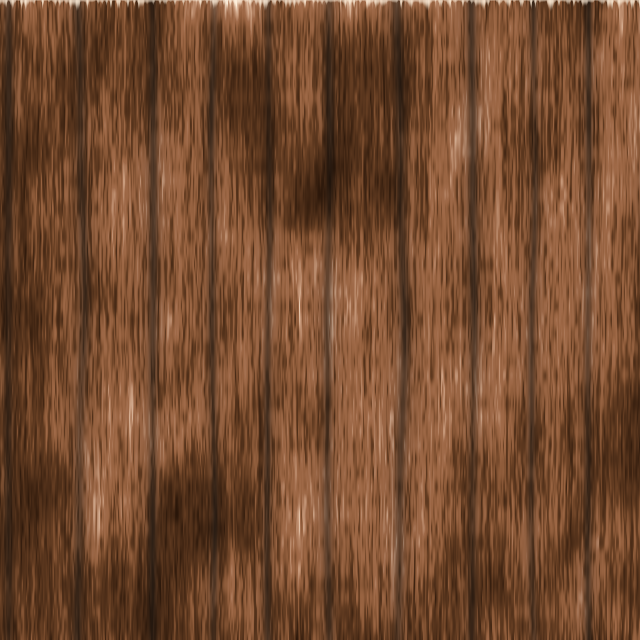
This texture is drawn by a WebGL 1 fragment shader. Its source:

```glsl
precision highp float;

// Ten upright planks of brown wood with soft, wavering dark seams.
// Stretched noise makes the fibres and the stained patches; layered sines
// bend the seams, and a frayed pale band wears the top edge.

uniform vec2 u_resolution;

const float PLANKS = 10.0;
const float FIRST_SEAM = 0.013;
const float SEAM_WIDTH = 0.0058;
const float SEAM_STRENGTH = 0.85;
const float SEAM_SHADE_WIDTH = 0.012;
const float SPACING_WARP = 0.013;
const float SEAM_WAVER = 0.008;

const vec2 LARGE_PATCH = vec2(9.0, 6.0);     // noise cells across and up
const vec2 SMALL_PATCH = vec2(19.0, 11.0);
const vec2 STREAK = vec2(150.0, 6.0);
const vec2 LONG_FIBRE = vec2(400.0, 10.0);
const vec2 SHORT_FIBRE = vec2(460.0, 46.0);
const float BASE_TONE = 0.45;
const float PATCH_CONTRAST = 0.50;
const float GRAIN_CONTRAST = 1.15;

const vec3 DARK_WOOD = vec3(0.20, 0.11, 0.05);
const vec3 MID_WOOD = vec3(0.41, 0.25, 0.14);
const vec3 LIGHT_WOOD = vec3(0.63, 0.42, 0.29);
const vec3 PALE_WOOD = vec3(0.79, 0.61, 0.49);
const vec3 FRAYED_WOOD = vec3(1.0, 0.94, 0.86);
const vec3 SEAM_TINT = vec3(0.50, 0.36, 0.26);

const float TAU = 6.2831853;

float hash(vec2 cell) {
  return fract(sin(dot(cell, vec2(127.1, 311.7))) * 43758.55);
}

float valueNoise(vec2 p) {
  vec2 cell = floor(p);
  vec2 f = fract(p);
  f = f * f * (3.0 - 2.0 * f);
  float low = mix(hash(cell), hash(cell + vec2(1.0, 0.0)), f.x);
  float high = mix(hash(cell + vec2(0.0, 1.0)), hash(cell + vec2(1.0, 1.0)), f.x);
  return mix(low, high, f.y);
}

// Broad stains, centred on zero
float patches(vec2 uv) {
  uv += vec2(0.012 * sin(uv.y * 21.0), 0.025 * sin(uv.x * 31.0));
  return 0.62 * valueNoise(uv * LARGE_PATCH + 3.7)
       + 0.38 * valueNoise(uv * SMALL_PATCH + 17.3) - 0.5;
}

// Fine upright fibres, centred on zero
float grain(vec2 uv) {
  uv.x += 0.0008 * sin(uv.y * 23.0 + uv.x * 40.0);
  return 0.20 * valueNoise(uv * STREAK + 29.0)
       + 0.38 * valueNoise(uv * LONG_FIBRE)
       + 0.42 * valueNoise(uv * SHORT_FIBRE + 51.0) - 0.5;
}

// Distance to the nearest seam in x, its index in y
vec2 nearestSeam(vec2 uv) {
  float spread = SPACING_WARP * (1.0 - cos(2.0 * TAU * uv.x));
  float place = (uv.x - spread - FIRST_SEAM) * PLANKS;
  float index = floor(place + 0.5);
  float phase = TAU * hash(vec2(index, 5.0));
  float waver = SEAM_WAVER * hash(vec2(index, 9.0))
              * (sin(uv.y * 6.5 + phase) + 0.35 * sin(uv.y * 17.0 + 2.0 * phase));
  return vec2(abs((place - index) / PLANKS + waver), index);
}

vec3 woodColour(float tone) {
  vec3 colour = mix(DARK_WOOD, MID_WOOD, (tone - 0.20) / 0.21);
  colour = mix(colour, LIGHT_WOOD, clamp((tone - 0.41) / 0.22, 0.0, 1.0));
  colour = mix(colour, PALE_WOOD, clamp((tone - 0.63) / 0.16, 0.0, 1.0));
  colour = mix(colour, FRAYED_WOOD, clamp((tone - 0.79) / 0.21, 0.0, 1.0));
  return clamp(colour, 0.0, 1.0);
}

void main() {
  vec2 uv = gl_FragCoord.xy / u_resolution;
  float fromTop = 1.0 - uv.y;
  float fibre = grain(uv);

  // Wood tone, with bleached streaks near the top centre
  float bleach = valueNoise(vec2(uv.x * 17.0, 2.0))
               * smoothstep(0.24, 0.38, uv.x) * (1.0 - smoothstep(0.62, 0.76, uv.x))
               * exp(-fromTop / 0.04);
  float base = max(BASE_TONE + PATCH_CONTRAST * patches(uv) + 0.6 * bleach, 0.12);
  float tone = base * (1.0 + GRAIN_CONTRAST * fibre);
  vec3 colour = woodColour(tone);

  // Seams, uneven in strength along their length
  vec2 seam = nearestSeam(uv);
  float wear = 0.55 + 0.45 * valueNoise(vec2(seam.y * 7.0, uv.y * 6.0));
  colour *= 1.0 - 0.28 * wear * exp(-seam.x / SEAM_SHADE_WIDTH);
  float core = exp(-pow(seam.x / SEAM_WIDTH, 2.0));
  vec3 seamColour = SEAM_TINT * base * (1.0 + 0.5 * fibre);
  colour = mix(colour, seamColour, SEAM_STRENGTH * wear * core);

  // Frayed top edge, each fibre worn to its own depth
  float tuft = valueNoise(vec2(uv.x * 300.0, 8.0));
  float depth = 0.002 + 0.018 * tuft * tuft;
  float fray = 1.0 - smoothstep(0.1 * depth, depth, fromTop);
  colour = mix(colour, FRAYED_WOOD, (0.3 + 0.6 * tuft) * fray);

  gl_FragColor = vec4(colour, 1.0);
}
```
